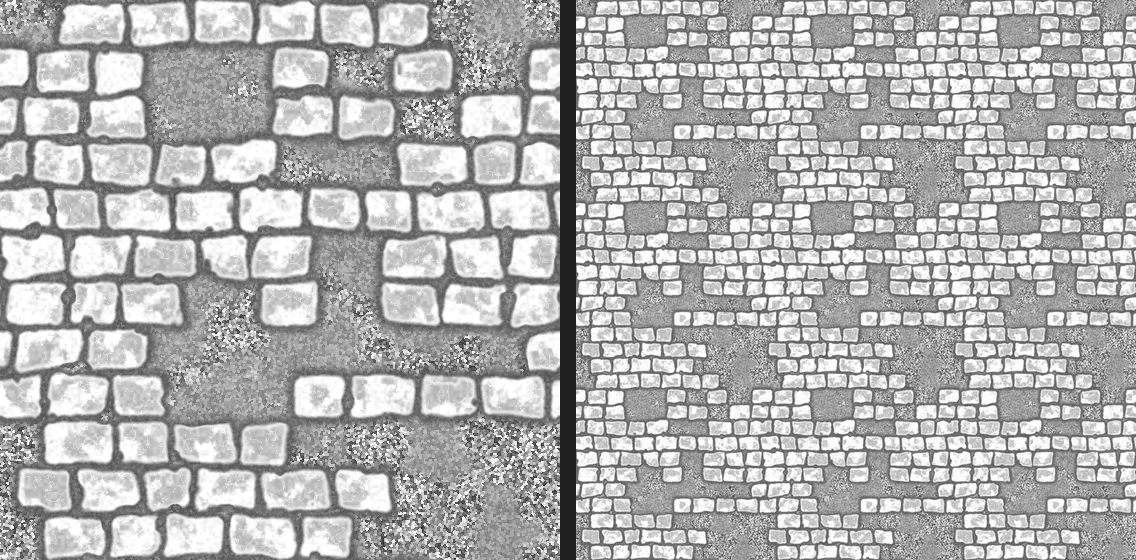
Left: one tile. Right: repeated 3 by 3.
Reproduce this texture map procedurally as a three.js fragment shader.

```glsl
#define ROWS 12.0
#define COLS 9.0
#define GAP 0.0062
#define CORNER 0.012
#define JITTER 0.26
#define MISSING 0.61
#define GRAINS 210.0
#define JOINT_TONE 0.40
#define SOIL_TONE 0.62
#define STONE_DARK 0.76
#define STONE_LIGHT 0.99

varying vec2 vUv;

float hash(vec2 p) {
  vec3 q = fract(p.xyx * vec3(0.1031, 0.1030, 0.0973));
  q += dot(q, q.yzx + 33.33);
  return fract((q.x + q.y) * q.z);
}

// Value noise that wraps after n cells
float noise(vec2 uv, float n, float seed) {
  vec2 p = uv * n;
  vec2 i = floor(p);
  vec2 f = fract(p);
  f = f * f * (3.0 - 2.0 * f);
  vec2 a = mod(i, n) + seed;
  vec2 b = mod(i + 1.0, n) + seed;
  return mix(mix(hash(a), hash(vec2(b.x, a.y)), f.x),
             mix(hash(vec2(a.x, b.y)), hash(b), f.x), f.y);
}

float fbm(vec2 uv, float n, float seed) {
  float sum = 0.0;
  float weight = 0.5;
  for (int k = 0; k < 4; k++) {
    sum += weight * noise(uv, n, seed);
    n *= 2.0;
    seed += 17.0;
    weight *= 0.55;
  }
  return sum / 1.0094;
}

// Wrapping cellular noise: distance to the nearest grain and its random value
vec2 grains(vec2 uv, float n) {
  vec2 p = uv * n;
  vec2 base = floor(p);
  vec2 best = vec2(9.0, 0.0);
  for (int j = -1; j <= 1; j++) {
    for (int i = -1; i <= 1; i++) {
      vec2 cell = base + vec2(float(i), float(j));
      vec2 id = mod(cell, n);
      vec2 point = cell + vec2(hash(id + 3.0), hash(id + 51.0));
      float d = length(p - point);
      if (d < best.x) best = vec2(d, hash(id + 97.0));
    }
  }
  return best;
}

// Distance to the nearest laid stone, and a random value for that stone
vec2 stones(vec2 p) {
  vec2 best = vec2(1.0, 0.0);
  for (int j = -1; j <= 1; j++) {
    float row = floor(p.y * ROWS) + float(j);
    float r = mod(row, ROWS);
    float shift = hash(vec2(r, 7.0));
    float x = p.x * COLS + shift;
    for (int i = -1; i <= 1; i++) {
      float col = floor(x) + float(i);
      vec2 id = vec2(mod(col, COLS), r);
      vec2 seat = vec2((col + 0.5 - shift) / COLS, (row + 0.5) / ROWS);
      if (0.6 * noise(seat, 5.0, 40.0) + 0.4 * hash(id + 11.0) > MISSING) continue;
      float left = col + JITTER * (hash(id + 31.0) - 0.5);
      float right = col + 1.0 + JITTER * (hash(vec2(mod(col + 1.0, COLS), r) + 31.0) - 0.5);
      vec2 q = vec2((x - 0.5 * (left + right)) / COLS, p.y - seat.y);
      q.x += q.y * 0.28 * (hash(id + 63.0) - 0.5);
      q.y += q.x * 0.13 * (hash(id + 75.0) - 0.5);
      vec2 halfSize = vec2(0.5 * (right - left) / COLS, 0.5 / ROWS) - GAP;
      halfSize.y += q.x * 0.12 * (hash(id + 87.0) - 0.5);
      vec2 e = abs(q) - halfSize + CORNER;
      float d = length(max(e, 0.0)) + min(max(e.x, e.y), 0.0) - CORNER;
      if (d < best.x) best = vec2(d, hash(id + 119.0));
    }
  }
  return best;
}

void main() {
  // Bent, chipped outlines
  vec2 bend = vec2(noise(vUv, 26.0, 5.0), noise(vUv, 26.0, 90.0)) - 0.5;
  vec2 rough = vec2(fbm(vUv, 80.0, 21.0), fbm(vUv, 80.0, 130.0)) - 0.5;
  vec2 p = vUv + 0.009 * bend + 0.005 * rough;
  p.y += 0.003 * sin(6.2831853 * (2.0 * vUv.x + vUv.y));
  vec2 stone = stones(p);
  float d = stone.x + 0.009 * smoothstep(0.68, 0.95, noise(vUv, 32.0, 61.0));

  // Bare soil with patches of coarse pepper, darker in the joints
  vec2 grain = grains(vUv, GRAINS);
  float openness = smoothstep(0.003, 0.024, d);
  float pepper = smoothstep(0.44, 0.64, fbm(vUv, 9.0, 200.0));
  float speckle = (grain.y - 0.5) + 0.35 * (0.45 - grain.x);
  float soil = mix(JOINT_TONE, SOIL_TONE, openness);
  soil += 0.10 * (fbm(vUv, 22.0, 150.0) - 0.5);
  soil += speckle * mix(0.10, mix(0.22, 0.72, pepper), openness);

  // Mottled stone faces with pale veins and a bright rim
  float blotch = fbm(vUv, 30.0, 70.0) + 0.12 * (stone.y - 0.5);
  float face = mix(STONE_DARK, STONE_LIGHT, smoothstep(0.41, 0.60, blotch));
  float vein = abs(fbm(vUv, 44.0, 180.0) - 0.5);
  face += 0.11 * (1.0 - smoothstep(0.0, 0.035, vein));
  face += 0.14 * (noise(vUv, 170.0, 33.0) - 0.5);
  face = mix(face, 0.98, 0.65 * smoothstep(-0.012, -0.004, d));

  float cover = 1.0 - smoothstep(-0.0045, 0.0035, d);
  gl_FragColor = vec4(vec3(clamp(mix(soil, face, cover), 0.0, 1.0)), 1.0);
}
```
